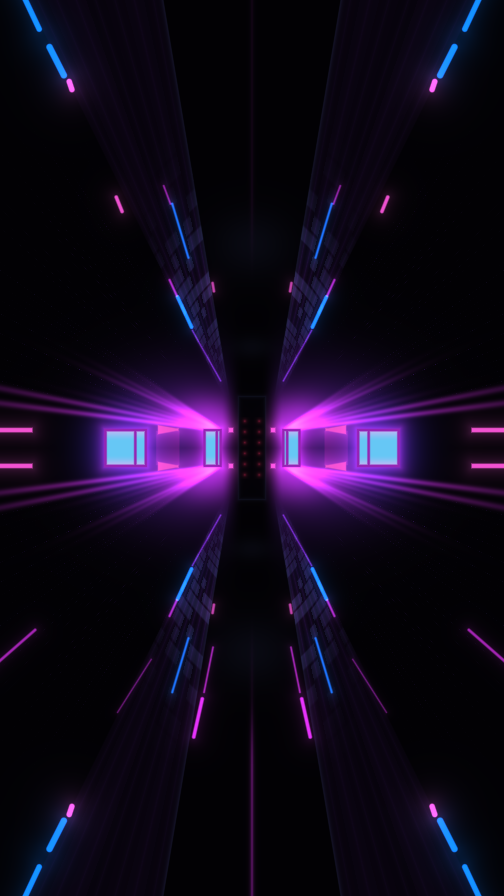
This background is drawn by a Shadertoy shader. Its source:

```glsl
const vec3 BASE = vec3(.008, .005, .017);
const vec3 MAGENTA = vec3(.74, .16, .8);
const vec3 PINK = vec3(.95, .32, .82);
const vec3 VIOLET = vec3(.3, .11, .52);
const vec3 BLUE = vec3(.06, .47, .98);
const vec3 CYAN = vec3(.4, .78, .96);
const vec3 STEEL = vec3(.09, .11, .19);
const vec3 PLUM = vec3(.035, .012, .055);
const vec2 RAY_SOURCE = vec2(.065, .038);
const float WINDOW_HALF = .043;
const int RAYS = 9;

float hash(float n) { return fract(sin(n * 127.1) * 43758.5453); }

float boxDist(vec2 p, vec2 center, vec2 halfSize) {
  vec2 d = abs(p - center) - halfSize;
  return length(max(d, 0.)) + min(max(d.x, d.y), 0.);
}

float blob(vec2 p, vec2 center, vec2 size) {
  vec2 d = (p - center) / size;
  return exp(-dot(d, d));
}

float fill(float d) {
  float px = 2. / iResolution.y;
  return smoothstep(px, -px, d);
}

// Neon tube with a soft halo; ends holds both end points
vec3 streak(vec2 p, vec4 ends, float width, vec3 color) {
  vec2 a = p - ends.xy, b = ends.zw - ends.xy;
  float d = length(a - b * clamp(dot(a, b) / dot(b, b), 0., 1.));
  return color * (fill(d - width) + .22 * exp(-d / (width * 4.)));
}

// Steep panelled walls above and below
vec3 walls(vec2 q) {
  float inner = .031 + .167 * q.y;
  float span = max(.327 * q.y - .025, .01);
  float t = (q.x - inner) / span;
  float inside = fill(-t * span) * fill((t - 1.) * span) * smoothstep(.1, .22, q.y);
  float lane = t * 7.;
  float seam = abs(fract(lane) - .5) * span / 7.;
  float rows = log(max(q.y, .01)) * 13. + t * 3.;
  float tile = step(.45, hash(floor(lane) + 9. * floor(rows)));
  tile *= smoothstep(0., .15, fract(rows)) * smoothstep(1., .8, fract(rows));
  float near = blob(q, vec2(.1, .37), vec2(.09, .19));
  vec3 color = PLUM * (.5 + .6 * hash(floor(lane) + 3.));
  color += STEEL * tile * near * .75;
  color += VIOLET * .16 * exp(-seam / .003) * (.4 + near);
  color += STEEL * .7 * exp(-abs(q.x - inner) / .004);
  return color * inside;
}

// Faint scratches running outward along the sides
vec3 sideStreaks(vec2 q) {
  float angle = atan(q.y, q.x), r = length(q);
  float lane = angle * 48., id = floor(lane);
  float start = .12 + .4 * hash(id + 4.);
  float dash = smoothstep(start, start + .1, r) * smoothstep(start + .5, start + .2, r);
  float line = exp(-abs(fract(lane) - .5) * r / .005);
  float side = smoothstep(.15, .3, angle) * smoothstep(1.12, .9, angle);
  vec3 tint = mix(STEEL, VIOLET, hash(id + 8.));
  return tint * line * dash * side * pow(hash(id), 2.) * .55;
}

// Magenta fan leaving the inner window
vec3 fan(vec2 q) {
  vec3 color = vec3(0);
  for (int i = 0; i < RAYS; i++) {
    float h = hash(float(i) + 2.);
    vec2 dir = normalize(vec2(1, mix(.125, .66, float(i) / float(RAYS - 1))));
    vec2 v = q - RAY_SOURCE;
    float along = max(dot(v, dir), 0.);
    float across = dot(v, vec2(-dir.y, dir.x)) / (.0035 + .008 * along);
    float reach = along / (i < 2 ? .52 : .13 + .13 * h);
    float fade = smoothstep(0., .04, along) * exp(-reach * reach);
    color += MAGENTA * fade * (.5 + .5 * h) * exp(-across * across);
  }
  return color;
}

void mainImage(out vec4 fragColor, in vec2 fragCoord) {
  vec2 p = (2. * fragCoord - iResolution.xy) / iResolution.y;
  vec2 m = vec2(abs(p.x), p.y), q = abs(p);
  vec3 color = BASE + walls(q) + sideStreaks(q) + fan(q);

  // Ambient glows
  float shade = smoothstep(.02, .07, q.x);
  color += MAGENTA * .55 * blob(q, vec2(.1, .065), vec2(.075, .05)) * shade;
  color += VIOLET * .65 * blob(q, vec2(.14, .05), vec2(.17, .13)) * shade;
  color += vec3(.1, .1, .42) * blob(q, vec2(.28, 0), vec2(.085, .09));
  color += STEEL * .28 * blob(q, vec2(0, .455), vec2(.085, .07));
  color += STEEL * .22 * blob(q, vec2(0, .225), vec2(.045, .025));

  // Neon streaks shared by top and bottom
  color += streak(q, vec4(.515, 1.02, .475, .935), .006, BLUE);
  color += streak(q, vec4(.452, .895, .42, .832), .007, BLUE);
  color += streak(q, vec4(.408, .818, .402, .8), .006, PINK);
  color += streak(q, vec4(.178, .545, .142, .425), .0025, BLUE * .75);
  color += streak(q, vec4(.184, .375, .168, .34), .0025, MAGENTA * .7);
  color += streak(q, vec4(.166, .337, .135, .27), .004, BLUE);
  color += streak(q, vec4(.133, .262, .07, .15), .0015, VIOLET);
  color += streak(q, vec4(.088, .368, .085, .35), .003, PINK * .65);

  // Streaks on one half only
  color += streak(m, vec4(.303, .56, .29, .528), .004, PINK * .8);
  color += streak(m, vec4(.197, .585, .182, .545), .002, MAGENTA * .6);
  color += streak(m, vec4(.087, -.445, .107, -.545), .002, MAGENTA * .7);
  color += streak(m, vec4(.111, -.56, .13, -.645), .004, MAGENTA);
  color += streak(m, vec4(.225, -.472, .3, -.59), .0015, MAGENTA * .45);
  color += streak(m, vec4(.484, -.406, .58, -.49), .003, MAGENTA * .7);
  float seamLight = mix(.1, .55, smoothstep(-.55, -.72, p.y)) * smoothstep(.35, .6, q.y);
  color += MAGENTA * seamLight * exp(-q.x / .003);

  // Pink lamps beside the windows
  color += vec3(.13, .015, .07) * fill(boxDist(q, vec2(.188, 0), vec2(.026, .038)));
  float wedge = boxDist(q, vec2(.187, .041), vec2(.023, .003 + .18 * max(q.x - .17, 0.)));
  float bar = boxDist(q, vec2(.54, .04), vec2(.05, .005));
  float lamp = min(min(wedge, bar), boxDist(q, vec2(.047, .04), vec2(.005)));
  color += PINK * .22 * exp(-max(lamp, 0.) / .018);
  color = mix(color, PINK, fill(lamp));

  // Lit windows: violet frame around two bright panes
  for (int i = 0; i < 2; i++) {
    float center = i == 0 ? .088 : .282, halfWidth = i == 0 ? .021 : .048;
    float frame = boxDist(q, vec2(center, 0), vec2(halfWidth, WINDOW_HALF));
    color += MAGENTA * .5 * exp(-max(frame, 0.) / .014);
    color = mix(color, mix(VIOLET, MAGENTA, .65), fill(frame));
    float split = center - halfWidth * .45;
    float pane = max(frame + .006, .003 - abs(q.x - split));
    vec3 glass = mix(CYAN, vec3(.78, .72, .96), smoothstep(.015, .045, q.y));
    color = mix(color, glass, fill(pane));
  }

  // Dark far doorway with tiny lights
  float door = boxDist(q, vec2(0), vec2(.03, .115));
  color = mix(color, BASE * 1.5, .8 * fill(door));
  color += STEEL * .4 * exp(-abs(door) / .003);
  vec2 dots = vec2(q.x - .016, (fract(q.y / .024) - .5) * .024);
  color += vec3(.45, .08, .16) * exp(-length(dots) / .003) * step(q.y, .07);

  fragColor = vec4(clamp(color, 0., 1.), 1);
}
```
